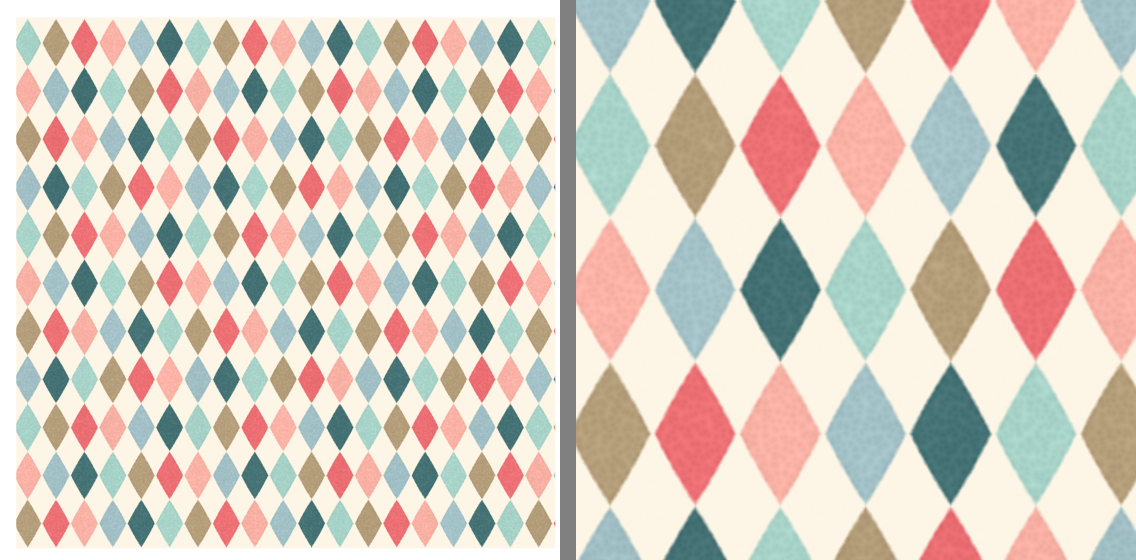
Left, the full canvas; right, a detail of the centre.
Write a WebGL 2 fragment shader that draws this pattern.

```glsl
#version 300 es
precision highp float;
// Harlequin sheet: 19 columns by 11 rows of slightly bulging diamonds on cream.
// Each row repeats six inks, shifted by a four-row cycle; cellular grain and
// layered sines give the inks a softly worn, printed surface.

uniform vec2 u_resolution;
out vec4 fragColor;

const vec2 PITCH = vec2(0.0507, 0.0858);
const vec2 FIRST_CENTER = vec2(0.0494, 0.9232);   // upper-left diamond
const vec2 HALF_SIZE = vec2(0.0238, 0.0418);
const vec2 SHEET_MIN = vec2(0.0290, 0.0208);
const vec2 SHEET_MAX = vec2(0.9915, 0.9688);

const vec3 MARGIN = vec3(1.0);
const vec3 CREAM = vec3(0.992, 0.961, 0.898);
const vec3 INKS[6] = vec3[6](
  vec3(0.66, 0.83, 0.79),   // aqua
  vec3(0.71, 0.62, 0.48),   // tan
  vec3(0.93, 0.44, 0.46),   // coral
  vec3(0.98, 0.70, 0.65),   // pink
  vec3(0.64, 0.76, 0.78),   // mist blue
  vec3(0.27, 0.45, 0.46));  // deep teal

vec2 hash22(vec2 p) {
  vec3 q = fract(p.xyx * vec3(0.1031, 0.1030, 0.0973));
  q += dot(q, q.yzx + 33.33);
  return fract((q.xx + q.yz) * q.zy);
}

// Distance to the nearest jittered feature point.
float cellular(vec2 p) {
  vec2 cell = floor(p), local = fract(p);
  float nearest = 2.0;
  for (int j = -1; j <= 1; j++) {
    for (int i = -1; i <= 1; i++) {
      vec2 offset = vec2(i, j);
      nearest = min(nearest, length(offset + hash22(cell + offset) - local));
    }
  }
  return nearest;
}

// Slow blotches from layered, domain-bent sines, about -1 to 1.
float mottle(vec2 p) {
  float sum = 0.0, amplitude = 0.5;
  for (int i = 0; i < 3; i++) {
    sum += amplitude * sin(p.x + 1.3 * sin(p.y)) * sin(p.y + 1.1 * sin(p.x * 0.7));
    p = mat2(1.2, 1.6, -1.6, 1.2) * p + 2.7;
    amplitude *= 0.6;
  }
  return sum;
}

// Approximate signed distance to a diamond with gently convex sides.
float diamond(vec2 p, vec2 halfSize, float bulge) {
  vec2 q = pow(abs(p) / halfSize, vec2(bulge));
  float radius = pow(q.x + q.y, 1.0 / bulge);
  return (radius - 1.0) * halfSize.x * halfSize.y / length(halfSize);
}

float boxDistance(vec2 p, vec2 lower, vec2 upper) {
  vec2 d = max(lower - p, p - upper);
  return max(d.x, d.y);
}

float coverage(float dist, float softness) {
  return 1.0 - smoothstep(-softness, softness, dist);
}

// Rows start at inks 0, 3, 1, 4, then the cycle repeats.
int inkIndex(ivec2 cell) {
  int start = 3 * (cell.y % 2) + (cell.y / 2) % 2;
  return (cell.x + start) % 6;
}

void main() {
  vec2 uv = gl_FragCoord.xy / u_resolution;
  float pixel = 1.0 / min(u_resolution.x, u_resolution.y);

  // Lattice cell, counted rightward and downward
  vec2 grid = (uv - FIRST_CENTER) / PITCH * vec2(1.0, -1.0);
  vec2 cell = clamp(floor(grid + 0.5), vec2(0.0), vec2(19.0, 10.0));
  vec2 local = (grid - cell) * PITCH;

  // Printed surface: fine grain, blotches and a small tone shift per diamond
  float grain = cellular(uv * 230.0) - 0.5;
  float blotch = mottle(uv * 150.0);
  float tone = hash22(cell + 7.0).x - 0.5;

  float edge = diamond(local, HALF_SIZE, 1.07) + 0.0005 * grain;
  float body = coverage(edge, max(0.0014, 0.8 * pixel));
  vec3 ink = INKS[inkIndex(ivec2(cell))];
  ink += 0.055 * grain + 0.016 * blotch + 0.018 * tone;
  ink -= 0.018 * smoothstep(-0.004, 0.0, edge);   // ink gathers at the rim

  vec3 color = mix(CREAM + 0.006 * grain, ink, body);
  float sheet = coverage(boxDistance(uv, SHEET_MIN, SHEET_MAX), 0.8 * pixel);
  fragColor = vec4(mix(MARGIN, color, sheet), 1.0);
}
```
